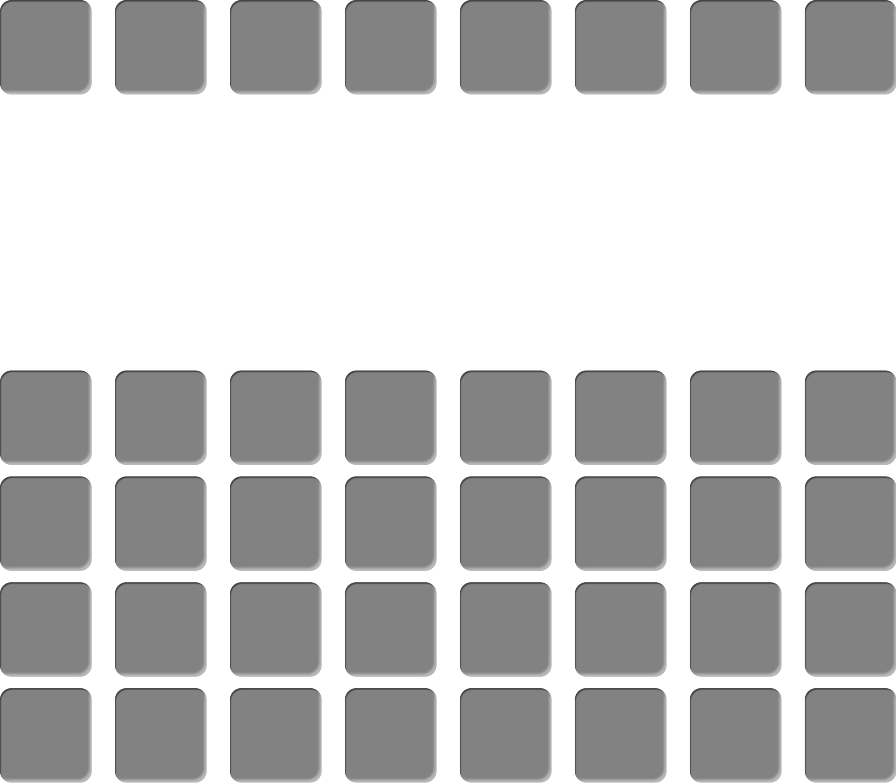
Write a WebGL 2 fragment shader that draws this pattern.

```glsl
#version 300 es
precision highp float;

uniform vec2 u_resolution;
out vec4 fragColor;

float roundedBox(vec2 p, vec2 halfSize, float radius) {
    vec2 q = abs(p) - halfSize + radius;
    return length(max(q, 0.0)) + min(max(q.x, q.y), 0.0) - radius;
}

void main() {
    // Canvas spans 512 by 448 units, with y measured down from the top
    vec2 uv = gl_FragCoord.xy / u_resolution;
    vec2 p = vec2(uv.x, 1.0 - uv.y) * vec2(512.0, 448.0);
    float aa = 448.0 / u_resolution.y;

    // One row at the top, then a block of four rows below the gap
    float blockTop = p.y < 133.0 ? 0.0 : 211.7;
    float row = clamp(floor((p.y - blockTop + 3.2) / 60.5), 0.0, blockTop > 0.0 ? 3.0 : 0.0);
    float column = clamp(floor((p.x + 6.6) / 65.7), 0.0, 7.0);
    vec2 halfSize = vec2(26.2, 27.0);
    vec2 q = p - vec2(column * 65.7, blockTop + row * 60.5) - halfSize;

    float edge = roundedBox(q, halfSize, 6.5);
    float tile = 1.0 - smoothstep(-0.5 * aa, 0.5 * aa, edge);

    // Bevel: shifted copies leave a dark rim up left and a light rim down right
    float darkRim = smoothstep(-0.5, 0.6, roundedBox(q - vec2(0.6, 1.0), halfSize, 6.5));
    float lightRim = smoothstep(-0.9, 1.7, roundedBox(q + vec2(1.7, 2.1), halfSize, 6.5));
    float lowerRight = smoothstep(-6.0, 6.0, q.x + q.y);

    float shade = 0.51;
    shade = mix(shade, 0.27, darkRim * (1.0 - lowerRight));
    shade = mix(shade, 0.72, lightRim * lowerRight);

    fragColor = vec4(vec3(mix(1.0, shade, tile)), 1.0);
}
```
